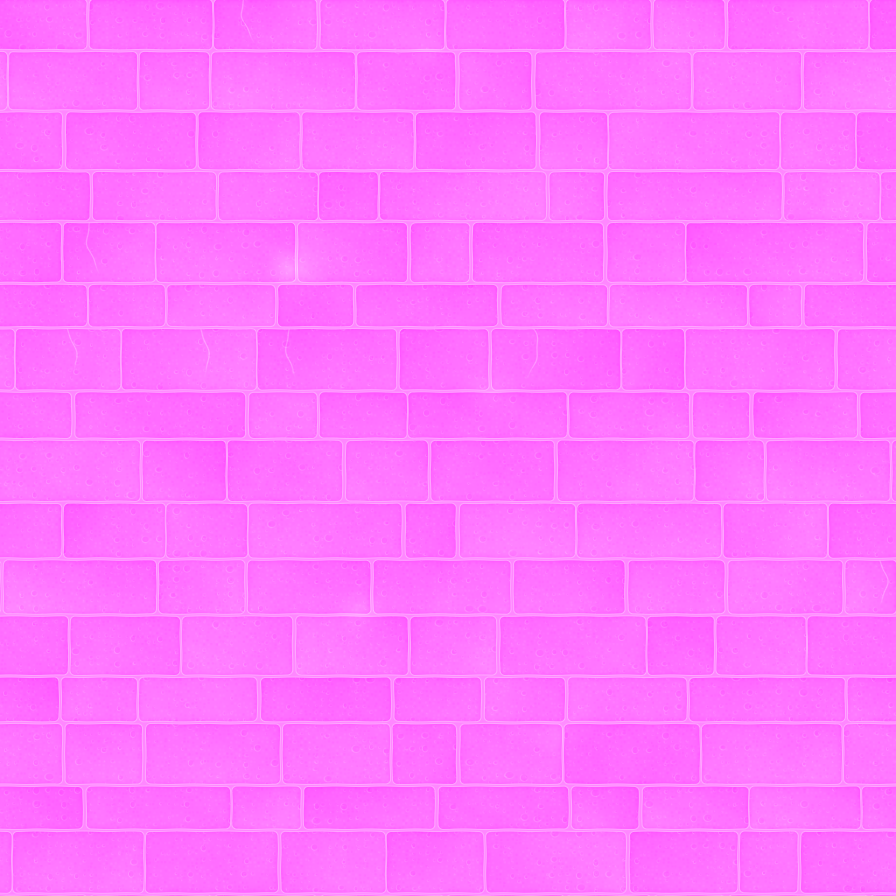
A WebGL 1 fragment shader for this texture:

```glsl
precision highp float;
uniform vec2 u_resolution;

#define ROWS 16.0
#define COLS 8.0
#define JOINT_JITTER 0.66
#define GAP 0.0015
#define CORNER 0.0055
#define RIM_WIDTH 0.0006
#define FACE_GREEN 0.447
#define MORTAR_GREEN 0.53
#define RIM_GREEN 0.71
#define CRACK_SHARE 0.08
#define PIT_CELLS 64.0
#define TAU 6.2831853

float hash(vec2 p) {
  return fract(sin(dot(p, vec2(127.1, 311.7))) * 43758.545);
}

// Layered sines that repeat over the unit square
float clouds(vec2 p) {
  p *= TAU;
  float s = sin(3.0 * p.x + 2.0 * p.y + 2.0 * sin(2.0 * p.y));
  s += 0.7 * sin(7.0 * p.y - 4.0 * p.x + 2.0 * sin(5.0 * p.x));
  s += 0.5 * sin(13.0 * p.x + 9.0 * p.y + 1.5 * sin(11.0 * p.y));
  return s / 2.2;
}

// Uneven course heights, in units of rows
float rowEdge(float k) {
  float sway = 0.085 * cos(TAU * 7.0 / 16.0 * k - 2.356);
  return k + 0.04 + sway - 0.06 * cos(TAU / 8.0 * (k - 4.5));
}

// Uneven upright joints, in units of columns
float jointHash(float i, float row) {
  return hash(vec2(mod(i, COLS) + 3.0, mod(row, ROWS) + 11.0));
}

float jointX(float i, float row) {
  return i + JOINT_JITTER * (jointHash(i, row) - 0.5);
}

// Some upright joints are open, others nearly closed
float jointGap(float i, float row) {
  return GAP * mix(0.15, 1.3, fract(jointHash(i, row) * 37.0));
}

float stroke(float d, float halfWidth, float px) {
  return clamp((halfWidth - abs(d)) / px + 0.5, 0.0, 1.0);
}

// Sparse little rings: bright lip, darker floor
float pits(vec2 p, float cells, float share, float px) {
  vec2 cell = floor(p * cells);
  vec2 id = mod(cell, cells);
  vec2 center = 0.35 + 0.3 * vec2(hash(id + 5.3), hash(id + 17.9));
  vec2 offset = (p * cells - cell - center) / cells;
  offset.x *= mix(0.75, 1.3, hash(id + 2.7));
  float radius = mix(0.06, 0.26, hash(id + 31.1)) / cells;
  float d = length(offset) - radius;
  float lip = stroke(d, 0.0006, px) * (0.6 + 0.4 * sin(atan(offset.y, offset.x) + 4.0));
  float ground = 1.0 - smoothstep(-px, px, d);
  return step(hash(id + 41.3), share) * (lip - 0.35 * ground);
}

// Fine cellular grain, about zero on average
float grain(vec2 p, float cells) {
  vec2 cell = floor(p * cells);
  vec2 center = 0.25 + 0.5 * vec2(hash(cell + 3.1), hash(cell + 8.6));
  float bump = 1.0 - smoothstep(0.0, 0.6, length(p * cells - cell - center));
  return bump * (2.0 * hash(cell + 14.2) - 1.0);
}

// A wandering split running down from the top of some bricks
float crack(vec2 p, vec2 mid, vec2 halfSize, float seed, float px) {
  float x = p.x - mid.x - halfSize.x * 1.4 * (fract(seed * 57.0) - 0.5);
  float depth = (mid.y + halfSize.y - p.y) / (2.0 * halfSize.y);
  float path = 0.008 * sin(depth * 4.0 + seed * 90.0) + 0.001 * sin(depth * 15.0 + seed * 30.0);
  float reach = 1.0 - smoothstep(0.4, 0.7, depth - 0.4 * fract(seed * 91.0));
  return stroke((x - path) * 0.85, 0.0006, px) * reach * step(fract(seed * 13.0), CRACK_SHARE);
}

// Pale smudges spread over the wall
float stains(vec2 p) {
  float sum = 0.0;
  for (int n = 0; n < 5; n++) {
    float k = float(n);
    vec2 spot = vec2(0.325, 0.70) + k * vec2(0.075, -0.38);
    vec2 d = fract(p - spot + 0.5) - 0.5;
    float r = length(d * vec2(1.0, 1.2)) * (1.0 + 0.25 * clouds(p * 2.0));
    sum += (0.08 * exp(-r * r * 1600.0) + 0.07 * exp(-r * 90.0)) / (1.0 + 0.5 * k);
  }
  return sum;
}

void main() {
  vec2 uv = gl_FragCoord.xy / u_resolution;
  float px = 1.0 / min(u_resolution.x, u_resolution.y);
  vec2 p = uv + 0.0003 * vec2(sin(TAU * 23.0 * uv.y + 3.0 * sin(TAU * 9.0 * uv.x)),
                              sin(TAU * 19.0 * uv.x + 3.0 * sin(TAU * 7.0 * uv.y)));

  // Find the brick
  float y = p.y * ROWS;
  float row = floor(y);
  row -= step(y, rowEdge(row));
  row += step(rowEdge(row + 1.0), y);
  float shift = hash(vec2(mod(row, ROWS), 7.7));
  float x = p.x * COLS - shift;
  float col = floor(x);
  col -= step(x, jointX(col, row));
  col += step(jointX(col + 1.0, row), x);
  float seed = hash(vec2(mod(col, COLS), mod(row, ROWS)) + 61.7);

  // Rounded brick outline
  vec2 lo = vec2((jointX(col, row) + shift) / COLS, rowEdge(row) / ROWS);
  vec2 hi = vec2((jointX(col + 1.0, row) + shift) / COLS, rowEdge(row + 1.0) / ROWS);
  lo += vec2(jointGap(col, row), 0.75 * GAP);
  hi -= vec2(jointGap(col + 1.0, row), 0.75 * GAP);
  vec2 mid = 0.5 * (lo + hi);
  vec2 halfSize = 0.5 * (hi - lo);
  vec2 q = abs(p - mid) - halfSize + CORNER;
  float d = length(max(q, 0.0)) + min(max(q.x, q.y), 0.0) - CORNER;

  // Brick face: tilted shade, soft mottling, dark border, wear
  vec2 tilt = vec2(fract(seed * 23.0) - 0.5, -0.1 - 0.5 * fract(seed * 71.0));
  float face = FACE_GREEN + 0.05 * (seed - 0.5) + 0.065 * dot((p - mid) / halfSize, tilt);
  face += 0.022 * clouds(uv) - 0.09 * exp(min(d, 0.0) * 420.0);
  face += 0.1 * pits(uv, PIT_CELLS, 0.35, px) + 0.06 * pits(uv + 0.37, PIT_CELLS * 2.0, 0.4, px);
  face += 0.035 * grain(uv, 230.0) + 0.16 * crack(p, mid, halfSize, seed, px);

  // Mortar and its bright rim
  float green = mix(face, MORTAR_GREEN, smoothstep(-px, px, d));
  green = mix(green, RIM_GREEN, 0.75 * stroke(d, RIM_WIDTH, px));
  gl_FragColor = vec4(1.0, green + stains(uv), 1.0, 1.0);
}
```
